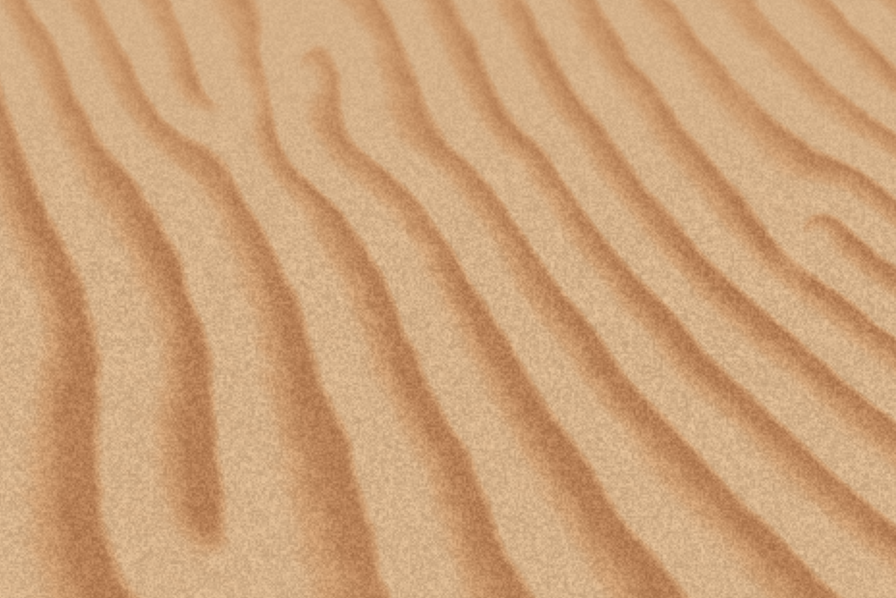
Reproduce this texture procedurally as a Shadertoy shader.

```glsl
// Wind-blown sand: slanted, forking ripples with soft slopes, sharp crests and fine grain.

const float TAU = 6.2831853;
const vec3 LIT_SAND   = vec3(0.835, 0.695, 0.540);
const vec3 WARM_SAND  = vec3(0.805, 0.615, 0.440);
const vec3 SHADE_SAND = vec3(0.715, 0.500, 0.335);

float hash(vec2 p) {
    vec3 q = fract(vec3(p.xyx) * 0.1031);
    q += dot(q, q.yzx + 33.33);
    return fract((q.x + q.y) * q.z);
}

float valueNoise(vec2 p) {
    vec2 cell = floor(p), f = fract(p);
    f = f * f * (3.0 - 2.0 * f);
    float low  = mix(hash(cell), hash(cell + vec2(1, 0)), f.x);
    float high = mix(hash(cell + vec2(0, 1)), hash(cell + vec2(1, 1)), f.x);
    return mix(low, high, f.y);
}

float fbm(vec2 p) {
    float sum = 0.0, weight = 0.5;
    for (int i = 0; i < 4; i++) {
        sum += weight * valueNoise(p);
        p = mat2(0.8, 0.6, -0.6, 0.8) * p * 2.03 + 7.1;
        weight *= 0.5;
    }
    return sum / 0.9375;
}

// One ripple more or less beyond a fork: turns from 0 to 1 inside a sector.
float forkTurn(vec2 p, vec2 center, float startAngle, float width) {
    vec2 d = p - center;
    return smoothstep(0.0, width, mod(atan(d.y, d.x) - startAngle, TAU));
}

// Fades the relief where a ripple begins or ends.
float forkFade(vec2 p, vec2 center) {
    return smoothstep(0.0, 0.075, length(p - center));
}

// Ripple count from left to right; spacing widens toward the viewer.
float fanPhase(vec2 p) {
    float near = 1.0 - p.y;
    float spacing = 0.115 + 0.02 * near + 0.115 * near * near;
    return (p.x - 0.41 - 0.5 * near) / spacing;
}

// Slope darkens slowly, then ends at a sharp crest.
float slopeShade(float phase, float crestWidth) {
    float f = fract(phase);
    float rise = smoothstep(0.28, 0.86, f);
    return rise * (1.0 - smoothstep(1.0 - crestWidth, 1.0, f));
}

vec3 sandColor(float shade) {
    vec3 color = mix(LIT_SAND, WARM_SAND, smoothstep(0.0, 0.5, shade));
    return mix(color, SHADE_SAND, smoothstep(0.4, 1.0, shade));
}

void mainImage(out vec4 fragColor, in vec2 fragCoord) {
    vec2 p = fragCoord / iResolution.y;
    float near = 1.0 - p.y;

    // Bends in the ripples
    vec2 bend = (p - vec2(0.57, 0.77)) / vec2(0.22, 0.10);
    vec2 warped = p;
    warped.x += 0.05 * exp(-dot(bend, bend));
    warped.x += 0.05 * (fbm(p * 4.5 + 3.0) - 0.5);
    warped.x += 0.007 * (fbm(p * 28.0) - 0.5);

    // Forks where ripples join or vanish
    vec2 rightFork = vec2(1.35, 0.59), lowFork = vec2(0.40, 0.09);
    vec2 topFork = vec2(0.50, 0.87), leftFork = vec2(0.39, 0.83);
    float phase = fanPhase(warped);
    phase += forkTurn(p, rightFork, 0.52, 2.44);
    phase += forkTurn(p, topFork, 0.52, 2.10);
    phase -= forkTurn(p, lowFork, 2.18, 3.05);
    phase -= forkTurn(p, leftFork, 2.60, 2.36);
    float relief = forkFade(p, rightFork) * forkFade(p, lowFork)
                 * forkFade(p, topFork) * forkFade(p, leftFork);

    // Relief and its uneven strength
    float patches = fbm(p * 3.2 + 11.0);
    float crestWidth = mix(0.16, 0.09, near) + 0.08 * patches;
    float strength = mix(0.74, 1.0, smoothstep(0.0, 0.55, near));
    strength *= 0.75 + 0.45 * patches;
    float shade = slopeShade(phase, crestWidth) * strength * relief;

    // Faint drifts running across the slopes
    float drift = fbm(mat2(0.8, 0.6, -0.6, 0.8) * p * vec2(22.0, 60.0));
    shade += 0.22 * (drift - 0.5) + 0.16 * (patches - 0.45);
    vec3 color = sandColor(clamp(shade, 0.0, 1.0));

    // Grains, stronger in the foreground
    float grain = valueNoise(p * 310.0) + 0.6 * valueNoise(p * 170.0 + 40.0) - 0.8;
    color += grain * mix(0.045, 0.105, smoothstep(0.0, 0.5, near)) * vec3(1.0, 0.98, 0.92);

    fragColor = vec4(clamp(color, 0.0, 1.0), 1.0);
}
```
